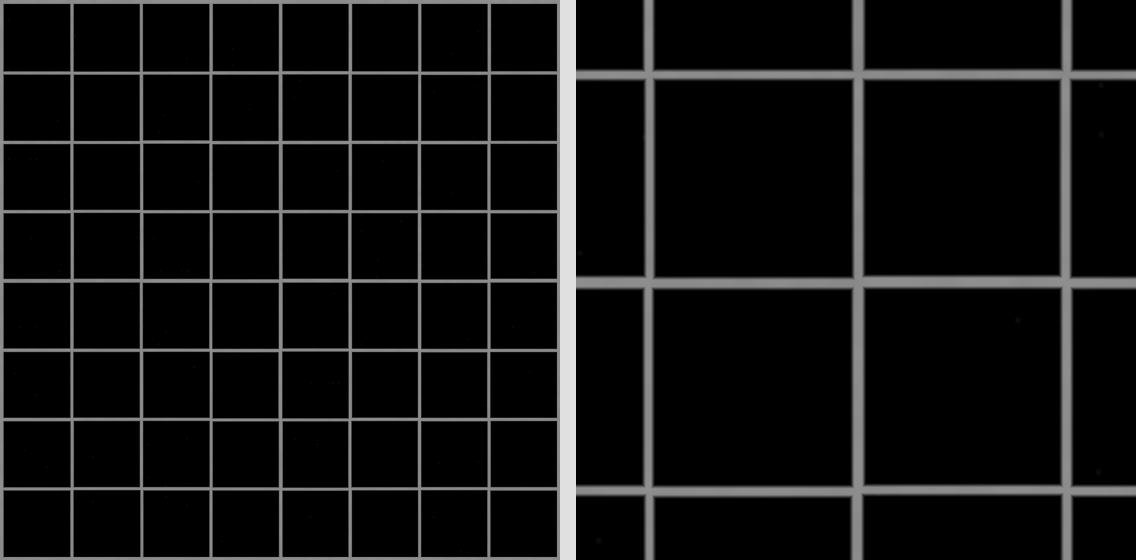
Left: the whole. Right: its middle third, enlarged.
Write a three.js fragment shader that draws this pattern.

```glsl
// Black square tiles, eight across and eight down, parted by thin soft grey joints
// inside a grey rim. Joints come from the distance to the nearest grid line; a sine
// hash shifts, widens and shades each joint segment a little and adds faint dust.

varying vec2 vUv;

const float TILES = 8.0;
const vec2 GRID_ORIGIN = vec2(0.0046, 0.0031);
const vec2 GRID_PITCH = vec2(0.1241, 0.1238);
const float JOINT_HALF = 0.0029;
const float JOINT_SOFT = 0.0016;
const vec2 RIM_LOW = vec2(0.0064, 0.0054);   // left, bottom
const vec2 RIM_HIGH = vec2(0.0054, 0.0070);  // right, top
const float RIM_SOFT = 0.0013;
const vec3 TILE_COLOR = vec3(0.0);
const vec3 JOINT_COLOR = vec3(0.55, 0.55, 0.555);

float hash(vec2 p) {
  return fract(sin(dot(p, vec2(127.1, 311.7))) * 43758.5453);
}

// Smooth value noise from 0 to 1
float valueNoise(vec2 p) {
  vec2 cell = floor(p);
  vec2 f = fract(p);
  f = f * f * (3.0 - 2.0 * f);
  float low = mix(hash(cell), hash(cell + vec2(1.0, 0.0)), f.x);
  float high = mix(hash(cell + vec2(0.0, 1.0)), hash(cell + vec2(1.0)), f.x);
  return mix(low, high, f.y);
}

// Solid inside halfWidth, fading over the softness on either side of it
float softBand(float dist, float halfWidth, float softness) {
  return 1.0 - smoothstep(halfWidth - softness, halfWidth + softness, dist);
}

// Inner joints of one direction; cell holds the grid coordinates across and along
float joints(vec2 cell, float pitch, float seed) {
  float index = clamp(floor(cell.x + 0.5), 1.0, TILES - 1.0);
  vec2 segment = vec2(index, floor(cell.y)) + seed;
  float shift = (hash(segment) - 0.5) * 0.0011;
  float widen = (hash(segment + 31.0) - 0.5) * 0.0005;
  float middle = 1.0 - step(0.5, abs(index - 0.5 * TILES));
  float dist = abs((cell.x - index) * pitch - shift);
  float shade = 0.97 + 0.05 * hash(segment + 57.0);
  return shade * softBand(dist, JOINT_HALF + widen + 0.0004 * middle, JOINT_SOFT);
}

// Rim with its own width on each of the four sides
float rim(vec2 uv) {
  vec2 inset = min(uv - RIM_LOW, 1.0 - uv - RIM_HIGH);
  return softBand(min(inset.x, inset.y), 0.0, RIM_SOFT);
}

// Sparse, barely visible specks
float dust(vec2 uv, float density) {
  vec2 p = uv * density;
  vec2 cell = floor(p);
  vec2 center = 0.3 + 0.4 * vec2(hash(cell + 3.0), hash(cell + 7.0));
  float present = step(0.992, hash(cell));
  return present * softBand(length(fract(p) - center), 0.15, 0.12);
}

void main() {
  vec2 cell = (vUv - GRID_ORIGIN) / GRID_PITCH;
  float upright = joints(cell, GRID_PITCH.x, 11.0);
  float level = joints(cell.yx, GRID_PITCH.y, 83.0);
  float cover = max(max(upright, level), rim(vUv));

  // Slight mottling of the grey
  float mottle = 0.98 + 0.04 * valueNoise(vUv * 90.0);
  vec3 color = mix(TILE_COLOR, JOINT_COLOR * mottle, min(cover, 1.0));
  color += 0.05 * dust(vUv, 100.0) * (1.0 - min(cover, 1.0));
  gl_FragColor = vec4(color, 1.0);
}
```
